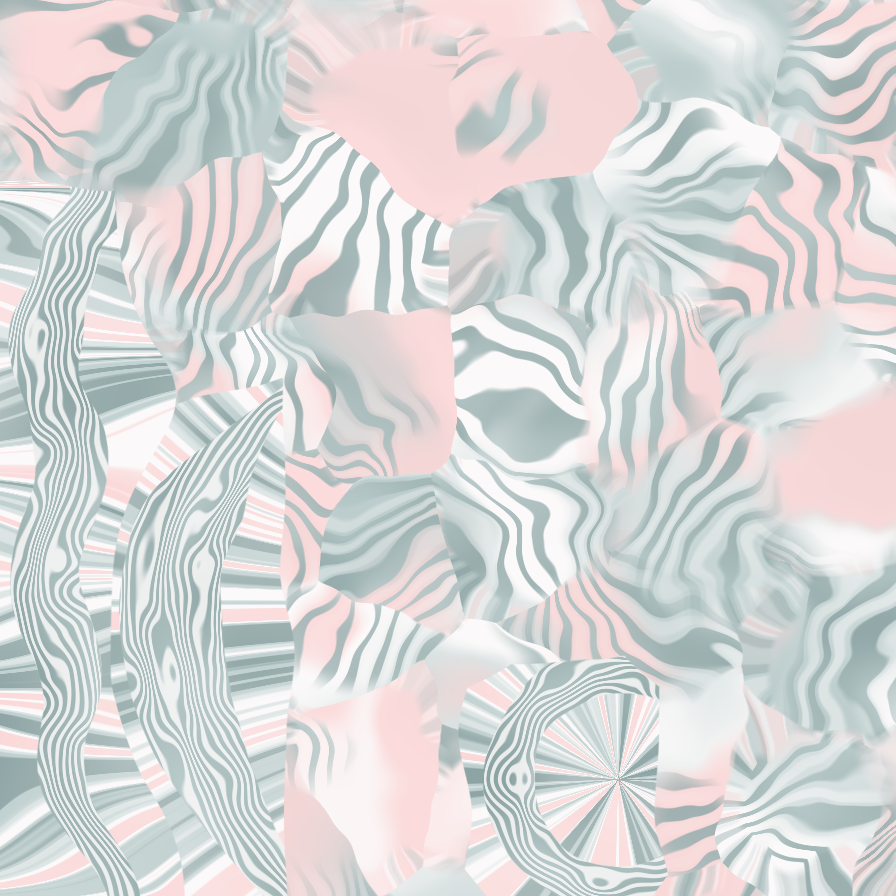
Write a WebGL 1 fragment shader that draws this background.

```glsl
precision highp float;
// Pale marbled collage: warped Voronoi patches filled with zebra stripes and fog,
// whose rims smear outwards as radial streaks, plus three bundles of wavy hair
// following curved spines, each surrounded by streaks at right angles to it.
uniform vec2 u_resolution;
#define WHITE vec3(0.985, 0.977, 0.977)
#define MIST vec3(0.85, 0.885, 0.885)
#define TEAL vec3(0.74, 0.805, 0.805)
#define DEEP vec3(0.55, 0.64, 0.64)
#define PINK vec3(0.985, 0.845, 0.845)
#define CELLS 6.0
#define STRIPE_PERIOD 0.033
#define HAIR_PERIOD 0.0085
#define STREAK_FREQ 55.0
#define TAU 6.2832

float hash(vec2 p) {
  vec3 q = fract(vec3(p.xyx) * 0.1031);
  q += dot(q, q.yzx + 33.33);
  return fract((q.x + q.y) * q.z);
}
float noise(vec2 p) {
  vec2 i = floor(p), f = fract(p);
  f = f * f * (3.0 - 2.0 * f);
  return mix(mix(hash(i), hash(i + vec2(1, 0)), f.x),
             mix(hash(i + vec2(0, 1)), hash(i + vec2(1, 1)), f.x), f.y);
}
vec2 noise2(vec2 p) { return vec2(noise(p), noise(p + 41.7)) - 0.5; }

// Colour ramp of the streaks: pink, white, mist, teal, deep.
vec3 streakRamp(float t) {
  vec3 c = mix(PINK, WHITE, smoothstep(0.22, 0.3, t));
  c = mix(c, MIST, smoothstep(0.42, 0.5, t));
  c = mix(c, TEAL, smoothstep(0.54, 0.62, t));
  return mix(c, DEEP, smoothstep(0.72, 0.84, t));
}

// Inside of a patch: fog, blush and forking stripes in a turned fan.
vec3 patchFill(vec2 q, vec2 id) {
  float turn = TAU * hash(id + 7.3);
  vec2 seed = id * 17.0 + 60.0;
  vec2 w = mat2(cos(turn), sin(turn), -sin(turn), cos(turn)) * q;
  w += 0.07 * noise2(w * 9.0 + seed) + 0.012 * noise2(w * 32.0 + seed);
  float fog = noise(w * vec2(7, 12) + seed + 5.0) + 0.45 * (hash(id + 2.1) - 0.5);
  vec3 c = mix(WHITE, MIST, smoothstep(0.25, 0.5, fog));
  c = mix(c, TEAL, smoothstep(0.5, 0.8, fog));
  float blush = noise(w * vec2(8, 11) + seed + 23.0) + 0.6 * (hash(id + 4.6) - 0.5);
  c = mix(c, PINK, 0.9 * smoothstep(0.42, 0.72, blush));
  float fan = w.y / max(0.45, 1.0 + 4.0 * w.x);
  float wave = sin(TAU * (fan / STRIPE_PERIOD + 1.4 * noise(w * vec2(12, 22) + seed)));
  float taper = mix(-0.25, 0.65, noise(w * 24.0 + seed + 11.0));
  float zone = smoothstep(0.3, 0.55, noise(w * 9.0 + seed + 31.0) + 0.75 * hash(id + 9.4) - 0.3);
  c = mix(c, WHITE, 0.5 * zone * smoothstep(0.1, 0.8, -wave) * clamp(1.0 - blush, 0.0, 1.0));
  float stripe = smoothstep(taper, taper + 0.4, wave) * zone;
  return mix(c, mix(TEAL, DEEP, noise(w * 14.0 + seed)), 0.9 * stripe);
}

// A patch keeps its core and stretches the core's rim outwards.
vec3 patchColor(vec2 q, vec2 id) {
  float r = length(q) + 0.0001;
  vec2 dir = q / r;
  float core = mix(0.06, 0.16, hash(id + 3.7)) * (0.75 + 0.5 * noise(dir * 2.0 + id * 5.0 + 50.0));
  float ray = 0.5 + 1.2 * (noise(dir * 9.0 + id * 13.0 + 90.0) - 0.5);
  vec3 c = patchFill(dir * min(r, core), id);
  return mix(c, streakRamp(ray), 0.4 * smoothstep(core, core + 0.012, r));
}

// Voronoi collage; most seams are crisp, some dissolve softly.
vec3 patches(vec2 p, float px) {
  vec2 g = (p + 0.05 * noise2(p * 9.0) + 0.014 * noise2(p * 30.0)) * CELLS;
  vec4 first = vec4(0.0), second = vec4(0.0);
  float d1 = 9.0, d2 = 9.0;
  for (int k = 0; k < 9; k++) {
    vec2 id = floor(g) + vec2(mod(float(k), 3.0), floor((float(k) + 0.5) / 3.0)) - 1.0;
    vec2 q = g - id - 0.1 - 0.8 * vec2(hash(id + 12.3), hash(id + 45.6));
    float d = length(q);
    if (d < d1) { d2 = d1; second = first; d1 = d; first = vec4(q, id); }
    else if (d < d2) { d2 = d; second = vec4(q, id); }
  }
  float seam = px + 0.05 * smoothstep(0.55, 0.85, noise(p * 7.0 + 3.0));
  float other = 0.5 - 0.5 * smoothstep(0.0, seam, (d2 - d1) / CELLS);
  return mix(patchColor(first.xy / CELLS, first.zw), patchColor(second.xy / CELLS, second.zw), other);
}

// Hair and its streaks in spine coordinates: s along, n across.
vec3 hairBundle(float s, float n, float halfWidth, float seed, float px) {
  float t = 0.6 * noise(vec2(s * STREAK_FREQ, seed)) + 0.4 * noise(vec2(s * STREAK_FREQ * 3.0, seed + 8.0));
  vec3 streaks = streakRamp(0.54 + 1.5 * (t - 0.5));
  streaks = mix(streaks, WHITE, 0.35 * noise(vec2(s, n) * 12.0 + seed));
  float wave = n / HAIR_PERIOD + 3.2 * noise(vec2(s * 24.0, n * 45.0) + seed);
  float strand = smoothstep(-0.4, 0.6, sin(TAU * wave));
  vec3 hair = mix(mix(DEEP, TEAL, noise(vec2(s * 9.0, n * 30.0) + seed)), WHITE, 0.85 * strand);
  float w = halfWidth * (0.85 + 0.3 * noise(vec2(s * 16.0, seed)));
  return mix(hair, streaks, smoothstep(-px, px, abs(n) - w));
}

// Spine positions at a height: x is the left bundle, y the middle one.
vec2 spines(float y) {
  float d = y - 0.33;
  float left = 0.125 - 0.06 * smoothstep(0.0, 0.2, y) + 0.05 * smoothstep(0.72, 0.8, y);
  return vec2(left + 0.015 * sin((y - 0.42) * 25.0), 0.19 + (d > 0.0 ? 2.4 : 1.2) * d * d);
}

void main() {
  vec2 p = gl_FragCoord.xy / u_resolution;
  float px = 1.0 / min(u_resolution.x, u_resolution.y);
  vec2 e = p + 0.03 * noise2(p * 11.0 + 70.0);
  vec3 c = patches(p, px);
  // Upright bundles
  vec2 slope = (spines(p.y + 0.01) - spines(p.y - 0.01)) / 0.02;
  vec2 dx = p.x - spines(p.y), k = 1.0 + slope * slope;
  vec2 s = p.y + slope * dx / k, n = dx / sqrt(k);
  float w = 0.008 + 0.045 * (1.0 - smoothstep(0.4, 0.58, p.y)) * smoothstep(-0.1, 0.2, p.y);
  c = mix(hairBundle(s.y, n.y, w, 3.0, px), c, smoothstep(-px, px, max(e.x - 0.315, e.y - 0.47 - 0.35 * e.x)));
  w = mix(0.018, 0.037, smoothstep(0.0, 0.35, p.y));
  float rim = 0.125 + 0.07 * exp(-90.0 * (e.y - 0.55) * (e.y - 0.55)) + 0.085 * (1.0 - smoothstep(0.0, 0.25, e.y));
  c = mix(hairBundle(s.x, n.x, w, 21.0, px), c, smoothstep(-px, px, max(e.x - rim, e.y - 0.795)));
  // Curled bundle
  vec2 d = p - vec2(0.69, 0.13), box = abs(e - vec2(0.63, 0.125)) - vec2(0.105, 0.142);
  vec3 curl = hairBundle(0.12 * atan(d.y, -d.x), length(d) - 0.122, 0.026, 47.0, px);
  gl_FragColor = vec4(mix(curl, c, smoothstep(-px, px, max(max(box.x, box.y), box.x + box.y + 0.04))), 1.0);
}
```
